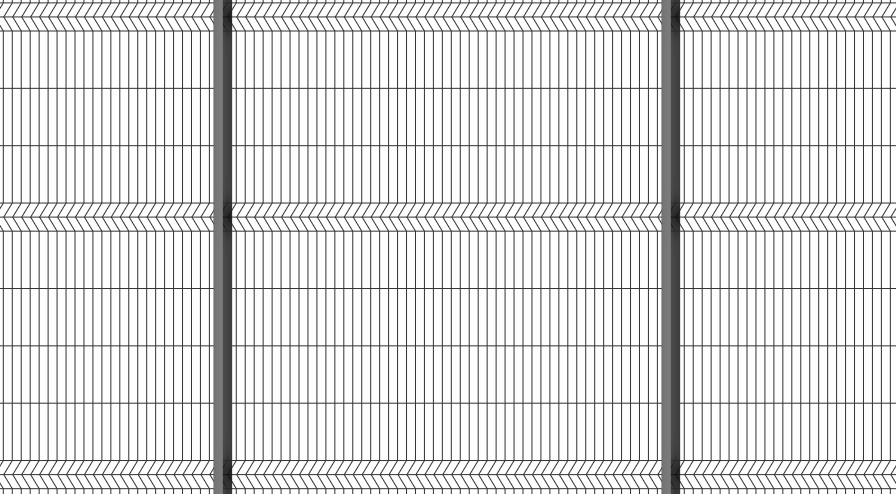
This pattern is drawn by a Shadertoy shader. Its source:

```glsl
// Welded mesh fence: thin upright wires with chevron folds, level rows and steel posts.
// One unit is one wire gap, 100 gaps across the canvas. Panels and folds repeat by mod,
// and every line is drawn by its exact pixel coverage so thin wires stay even.

#define GAPS_ACROSS 100.0
#define PANEL_WIDTH 50.0
#define POST_X 24.87
#define POST_HALF 1.04
#define WIRE_WIDTH 0.113
#define FOLD_Y 1.89
#define FOLD_HALF 1.57
#define FOLD_DEPTH 0.95
#define ROW_GAP 6.4
#define WIRE_GREY 0.20
#define FACE_LIGHT 0.455
#define FACE_DARK 0.29

// Share of a pixel covered by a band of the given half width.
float bandCoverage(float dist, float halfWidth, float pixel) {
    float high = min(dist + 0.5 * pixel, halfWidth);
    float low = max(dist - 0.5 * pixel, -halfWidth);
    return clamp((high - low) / pixel, 0.0, 1.0);
}

// Distance to the nearest multiple of a step.
float repeatDistance(float x, float stepSize) {
    return abs(mod(x + 0.5 * stepSize, stepSize) - 0.5 * stepSize);
}

// x: depth below the top of the current fold, y: height of its span.
vec2 spanBelowFold(float y) {
    float shortSpan = 2.0 * FOLD_HALF + 3.0 * ROW_GAP;
    float longSpan = shortSpan + ROW_GAP;
    float t = mod(y - FOLD_Y + FOLD_HALF, shortSpan + longSpan);
    return t < shortSpan ? vec2(t, shortSpan) : vec2(t - shortSpan, longSpan);
}

// Wire coverage; x is measured from the post centre.
float meshCoverage(float x, float depth, float pixel) {
    float bend = max(0.0, 1.0 - abs(depth - FOLD_HALF) / FOLD_HALF);
    float slant = bend > 0.0 ? inversesqrt(1.0 + pow(FOLD_DEPTH / FOLD_HALF, 2.0)) : 1.0;
    float uprightDist = repeatDistance(x + FOLD_DEPTH * bend - 0.5, 1.0) * slant;

    float belowFold = depth - 2.0 * FOLD_HALF;
    float rowDist = belowFold < 0.0 ? repeatDistance(depth, FOLD_HALF)
                                    : repeatDistance(belowFold, ROW_GAP);

    float upright = bandCoverage(uprightDist, 0.5 * WIRE_WIDTH, pixel);
    float row = bandCoverage(rowDist, 0.5 * WIRE_WIDTH, pixel);
    return 1.0 - (1.0 - upright) * (1.0 - row);
}

// Two-faced post, shaded darker on its right face beside each fold.
float postGrey(float x, float foldOffset, float mesh, float pixel) {
    float nearFold = exp(-foldOffset * foldOffset / 3.0);
    float lightFace = FACE_LIGHT + 0.03 * smoothstep(-POST_HALF, 0.0, x);
    float darkFace = FACE_DARK - 0.05 * x / POST_HALF - 0.10 * nearFold;
    darkFace = mix(darkFace, 0.08, mesh * nearFold);
    float grey = mix(lightFace, darkFace, clamp(x / pixel + 0.5, 0.0, 1.0));
    float rim = bandCoverage(abs(x) - POST_HALF, 0.06, pixel);
    return mix(grey, 0.22, 0.6 * rim);
}

void mainImage(out vec4 fragColor, in vec2 fragCoord) {
    float pixel = GAPS_ACROSS / iResolution.x;
    float x = fragCoord.x * pixel;
    float y = (iResolution.y - fragCoord.y) * pixel;

    // Panel and fold repeats
    float postX = mod(x - POST_X + 0.5 * PANEL_WIDTH, PANEL_WIDTH) - 0.5 * PANEL_WIDTH;
    vec2 span = spanBelowFold(y);
    float foldOffset = span.x - FOLD_HALF;
    if (foldOffset > 0.5 * span.y) foldOffset -= span.y;

    // Wires on white, then the post over them
    float mesh = meshCoverage(postX, span.x, pixel);
    float grey = mix(0.995, WIRE_GREY, mesh);
    float post = bandCoverage(postX, POST_HALF, pixel);
    grey = mix(grey, postGrey(postX, foldOffset, mesh, pixel), post);

    fragColor = vec4(vec3(grey), 1.0);
}
```
